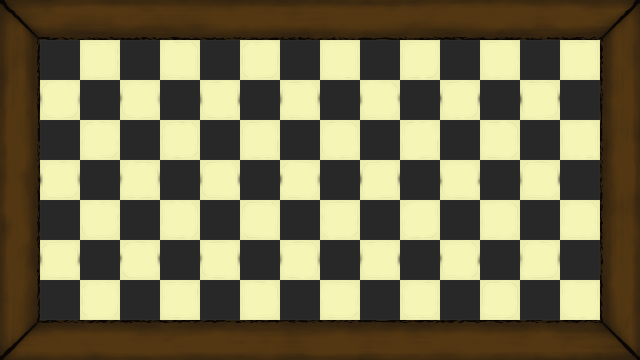
Reproduce this pattern procedurally as a Shadertoy shader.

```glsl
// A checkered board of ivory and charcoal tiles inside a mitred wooden frame.
// One unit is one tile: signed distances give the checks, joints and trim,
// and value noise gives the wood grain and the worn rims of the ivory tiles.

#define TILES vec2(14.0, 7.0)
#define ROWS_SHOWN 9.0
#define CHARCOAL vec3(0.158, 0.158, 0.16)
#define IVORY vec3(0.96, 0.96, 0.715)
#define IVORY_WORN vec3(0.86, 0.86, 0.63)
#define WOOD_LIGHT vec3(0.325, 0.215, 0.07)
#define WOOD_DARK vec3(0.195, 0.135, 0.06)
#define JOINT_COLOR vec3(0.035, 0.025, 0.018)
#define TRIM_WIDTH 0.07
#define WEAR 0.75
#define GRAIN 0.30

float hash(vec2 p) {
    vec3 q = fract(vec3(p.xyx) * 0.1031);
    q += dot(q, q.yzx + 33.33);
    return fract((q.x + q.y) * q.z);
}

float noise(vec2 p) {
    vec2 i = floor(p), f = fract(p);
    f = f * f * (3.0 - 2.0 * f);
    return mix(mix(hash(i), hash(i + vec2(1, 0)), f.x),
               mix(hash(i + vec2(0, 1)), hash(i + vec2(1, 1)), f.x), f.y);
}

float fbm(vec2 p) {
    float sum = 0.0, amp = 0.5;
    for (int i = 0; i < 4; i++) {
        sum += amp * noise(p);
        p = p * 2.03 + 17.0;
        amp *= 0.5;
    }
    return sum / 0.9375;
}

float roundedBox(vec2 p, vec2 halfSize, float radius) {
    vec2 q = abs(p) - halfSize + radius;
    return length(max(q, 0.0)) + min(max(q.x, q.y), 0.0) - radius;
}

// Ivory tile with a faint rounded rim, rubbed corners and edge smudges
vec3 ivoryTile(vec2 g) {
    vec2 cell = floor(g), c = fract(g) - 0.5;
    float blotch = noise(g * 7.0 + cell * 5.0);
    float rim = roundedBox(c, vec2(0.46), 0.24);
    float ring = smoothstep(0.035, 0.0, abs(rim + 0.015)) * blotch;
    float inner = smoothstep(0.025, 0.0, abs(rim + 0.075)) * blotch * 0.4;
    float corner = smoothstep(0.0, 0.05, rim) * 0.45;
    float wear = max(max(ring, inner), corner);
    vec3 col = mix(IVORY, IVORY_WORN, WEAR * wear);

    float oddRow = mod(cell.y, 2.0);
    vec2 smudge = (vec2(abs(c.x), c.y) - vec2(0.5, 0.02)) / vec2(0.05, 0.13);
    col *= 1.0 - 0.4 * oddRow * exp(-dot(smudge, smudge)) * (0.5 + blotch);
    return col;
}

vec3 board(vec2 g, float aa) {
    // Signed distance to the grid lines, positive in even columns and rows
    vec2 parity = 1.0 - 2.0 * mod(floor(g), 2.0);
    vec2 lines = parity * (0.5 - abs(fract(g) - 0.5));
    vec2 even = smoothstep(-aa, aa, lines);
    float ivory = mix(even.x, 1.0 - even.x, even.y);
    return mix(CHARCOAL, ivoryTile(g), ivory);
}

vec3 frame(vec2 p, vec2 outside, float aa) {
    float depth = max(outside.x, outside.y);
    bool upright = outside.x > outside.y;
    float along = upright ? p.y : p.x;
    float side = upright ? sign(p.x) : 2.0 + sign(p.y);

    // Rounded rail, with grain stretched along its length
    float fibre = fbm(vec2(along * 0.7, depth * 16.0) + side * 31.0);
    float stain = fbm(vec2(along * 1.6, depth * 2.5) + side * 13.0);
    float bulge = smoothstep(0.02, 0.5, depth) * (1.0 - 0.75 * smoothstep(0.72, 1.0, depth));
    float tone = bulge + GRAIN * (fibre - 0.5) + 0.7 * (stain - 0.5);

    // Dark mitre joint that widens outward, with soft shade beside it
    float mitre = abs(outside.x - outside.y) * 0.7071;
    tone -= 0.4 * exp(-mitre * 3.0);
    vec3 col = mix(WOOD_DARK, WOOD_LIGHT, clamp(tone, 0.0, 1.0));
    float rough = noise(vec2(depth * 14.0, side * 7.0));
    float joint = 0.012 + 0.045 * depth * (0.4 + rough);
    col = mix(col, JOINT_COLOR, 0.45 * exp(-mitre * 16.0));
    col = mix(col, JOINT_COLOR, 1.0 - smoothstep(joint - aa, joint + aa, mitre));

    // Ragged, stitched trim against the board
    float ragged = TRIM_WIDTH * (0.55 + 0.6 * noise(vec2(along * 14.0, side * 9.0)));
    float trim = 1.0 - smoothstep(ragged - aa, ragged + aa, depth);
    float stitch = smoothstep(0.45, 0.75, noise(vec2(along * 13.0 + depth * 20.0, depth * 30.0)));
    return mix(col, mix(JOINT_COLOR, WOOD_DARK, stitch * 0.8), trim);
}

void mainImage(out vec4 fragColor, in vec2 fragCoord) {
    float pixel = ROWS_SHOWN / iResolution.y;
    vec2 p = (fragCoord - 0.5 * iResolution.xy) * pixel;
    vec2 outside = abs(p) - 0.5 * TILES;
    float aa = 0.6 * pixel;

    float onFrame = smoothstep(-aa, aa, max(outside.x, outside.y));
    vec3 col = mix(board(p + 0.5 * TILES, aa), frame(p, outside, aa), onFrame);
    fragColor = vec4(col, 1.0);
}
```
